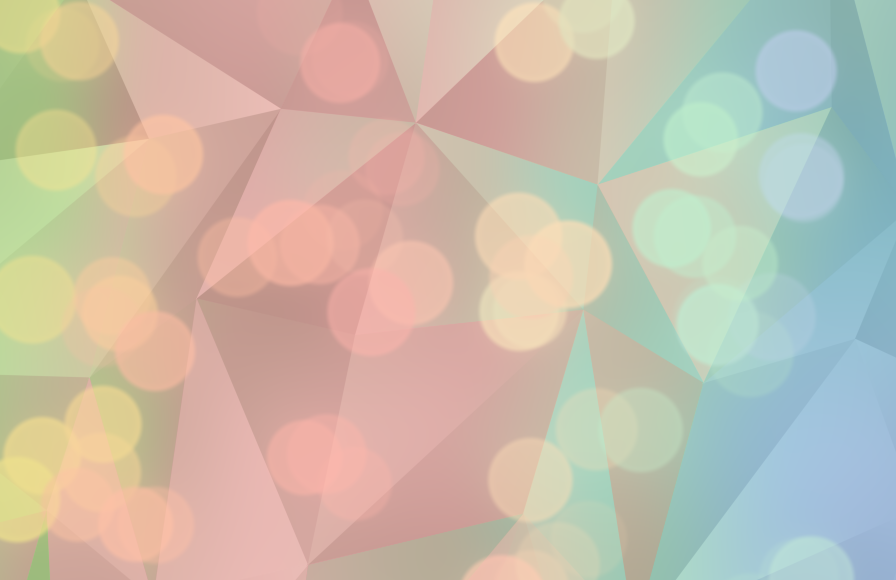
Reproduce this background procedurally as a Shadertoy shader.

```glsl
// Pastel low-poly facets under clusters of soft, glowing bokeh discs.

const vec2  FACET_SIZE    = vec2(0.29, 0.37);   // in canvas heights
const float FACET_JITTER  = 0.72;
const float FACET_SHEAR   = 0.22;
const float HUE_SHIFT     = 0.30;
const float LIGHT_SHIFT   = 0.13;
const int   CLUSTERS      = 21;
const int   DISCS         = 3;
const float DISC_RADIUS   = 0.069;
const float CLUSTER_REACH = 0.24;
const float DISC_EDGE     = 0.004;

const vec3 LAVENDER  = vec3(0.64, 0.71, 0.86);
const vec3 GREY_TEAL = vec3(0.58, 0.72, 0.66);

// Left-to-right colours of the backdrop and of the discs.
const vec3 BACKDROP[6] = vec3[6](
    vec3(0.68, 0.80, 0.56), vec3(0.80, 0.64, 0.60), vec3(0.84, 0.65, 0.63),
    vec3(0.77, 0.73, 0.65), vec3(0.63, 0.81, 0.73), vec3(0.57, 0.77, 0.82));
const vec3 GLOW[6] = vec3[6](
    vec3(0.94, 0.89, 0.56), vec3(0.98, 0.74, 0.64), vec3(0.98, 0.70, 0.67),
    vec3(0.98, 0.87, 0.72), vec3(0.74, 0.93, 0.80), vec3(0.73, 0.80, 0.91));

vec2 hash2(vec2 p) {
    vec3 q = fract(p.xyx * vec3(0.1031, 0.1030, 0.0973));
    q += dot(q, q.yzx + 33.33);
    return fract((q.xx + q.yz) * q.zy);
}

float noise(vec2 p) {
    vec2 i = floor(p), f = fract(p);
    f = f * f * (3.0 - 2.0 * f);
    return mix(mix(hash2(i).x, hash2(i + vec2(1, 0)).x, f.x),
               mix(hash2(i + vec2(0, 1)).x, hash2(i + vec2(1, 1)).x, f.x), f.y);
}

vec3 ramp(vec3 stops[6], float t) {
    float s = clamp(t, 0.0, 1.0) * 5.0;
    int i = min(int(s), 4);
    return mix(stops[i], stops[i + 1], smoothstep(0.0, 1.0, s - float(i)));
}

float cross2(vec2 a, vec2 b) { return a.x * b.y - a.y * b.x; }

float edgeDistance(vec2 p, vec2 a, vec2 b) {
    return cross2(b - a, p - a) / max(length(b - a), 1e-4);
}

// Positive inside the triangle, whatever its winding.
float triangleDistance(vec2 p, vec2 a, vec2 b, vec2 c) {
    float winding = sign(cross2(b - a, c - a));
    return min(min(winding * edgeDistance(p, a, b), winding * edgeDistance(p, b, c)),
               winding * edgeDistance(p, c, a));
}

vec2 meshPoint(vec2 id) {
    vec2 q = (id + FACET_JITTER * (hash2(id + 17.0) - 0.5)) * FACET_SIZE;
    return q + vec2(FACET_SHEAR * q.y, 0.0);
}

// Lays one facet over the running (hue shift, light) pair.
vec2 addFacet(vec2 tone, vec2 p, vec2 a, vec2 b, vec2 c, vec2 seed, float pixel) {
    float cover = smoothstep(-pixel, 0.5 * pixel, triangleDistance(p, a, b, c));
    vec2 h = hash2(seed) - 0.5;
    vec2 slope = hash2(seed + 5.3) - 0.5;
    float shade = dot(slope, p - (a + b + c) / 3.0) * 0.4;
    return mix(tone, vec2(h.x * HUE_SHIFT, h.y * LIGHT_SHIFT + shade), 0.92 * cover);
}

vec2 facets(vec2 p, float pixel) {
    vec2 tone = vec2(0.0);
    vec2 cell = floor((p - vec2(FACET_SHEAR * p.y, 0.0)) / FACET_SIZE);
    for (int y = -1; y <= 1; y++)
    for (int x = -1; x <= 1; x++) {
        vec2 id = cell + vec2(x, y);
        vec2 a = meshPoint(id), b = meshPoint(id + vec2(1, 0));
        vec2 c = meshPoint(id + vec2(1, 1)), d = meshPoint(id + vec2(0, 1));
        bool flip = hash2(id + 71.0).x > 0.5;
        tone = addFacet(tone, p, a, b, flip ? d : c, id + 103.0, pixel);
        tone = addFacet(tone, p, flip ? b : a, c, d, id + 211.0, pixel);
    }
    return tone;
}

vec3 addDiscs(vec3 col, vec2 p, float aspect, float hueShift, float pixel) {
    for (int i = 0; i < CLUSTERS; i++) {
        vec2 centre = fract(float(i) * vec2(0.7549, 0.5698) + vec2(0.06, 0.93));
        for (int j = 0; j < DISCS; j++) {
            vec2 seed = vec2(i, j) + 31.0;
            vec2 h = hash2(seed), k = hash2(seed + 57.0);
            vec2 pos = centre * vec2(aspect, 1.0) + (h - 0.5) * CLUSTER_REACH;
            float radius = DISC_RADIUS * mix(0.92, 1.1, k.x);
            float d = length(p - pos) - radius;
            float soft = DISC_EDGE + pixel;
            float fill = 1.0 - smoothstep(-soft, soft, d);
            float rim = exp(-pow((d + 0.006) / 0.006, 2.0));
            float halo = exp(-max(d, 0.0) * 45.0) * (1.0 - fill);
            float strength = mix(0.16, 0.82, k.y);
            vec3 tint = ramp(GLOW, pos.x / aspect + 0.16 * (h.y - 0.5) + 0.2 * hueShift);
            col = mix(col, tint, strength * (fill * 0.9 + rim * 0.07 + halo * 0.13));
        }
    }
    return col;
}

void mainImage(out vec4 fragColor, in vec2 fragCoord) {
    float aspect = iResolution.x / iResolution.y, pixel = 1.0 / iResolution.y;
    vec2 p = fragCoord / iResolution.y, uv = fragCoord / iResolution.xy;

    // Backdrop, with its hue and light bent by the facets and soft clouds
    vec2 tone = facets(p, pixel);
    float cloud = noise(p * 4.0 + 9.0) - 0.5;
    vec3 col = ramp(BACKDROP, uv.x + 0.08 * (0.5 - uv.y) + tone.x + 0.08 * cloud);
    float right = smoothstep(0.72, 1.0, uv.x + 0.4 * tone.x);
    col = mix(col, LAVENDER, 0.75 * right * smoothstep(0.65, 0.1, uv.y));
    col = mix(col, GREY_TEAL, 0.6 * right * smoothstep(0.65, 1.0, uv.y));
    col += 0.75 * tone.y + 0.04 * cloud;

    // Discs, then a trace of facet light across them
    col = addDiscs(col, p, aspect, tone.x, pixel);
    col += 0.25 * tone.y;
    fragColor = vec4(clamp(col, 0.0, 1.0), 1.0);
}
```
